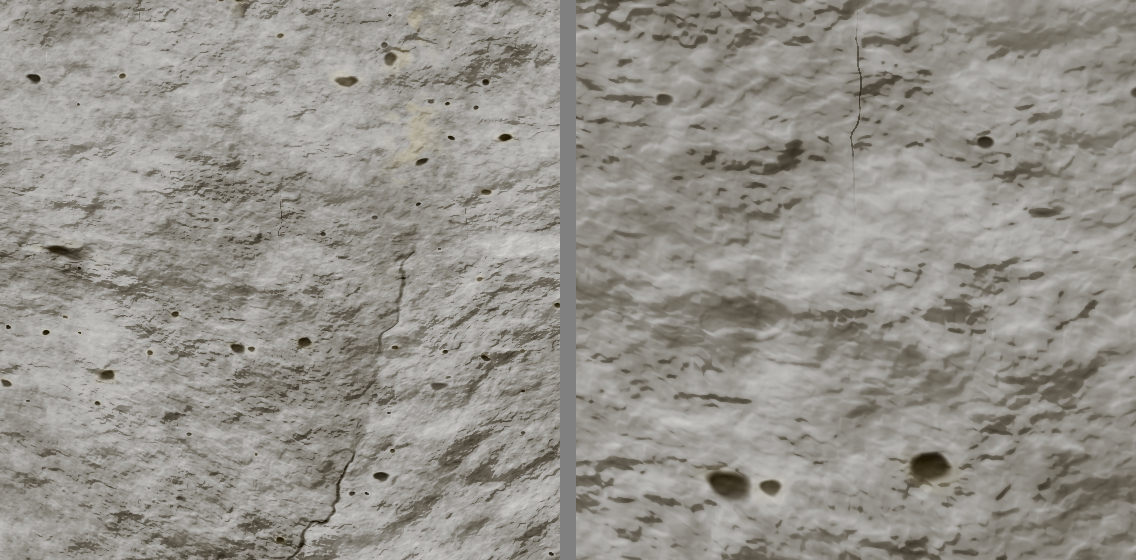
Left: the whole. Right: its middle third, enlarged.
Write a WebGL 2 fragment shader that draws this texture.

```glsl
#version 300 es
precision highp float;
// Weathered grey limestone: lit crumbly relief, ragged pits, short creases and a curved fault.
uniform vec2 u_resolution;
out vec4 fragColor;

vec2 hash2(vec2 p) {
  vec3 q = fract(p.xyx * vec3(0.1031, 0.1030, 0.0973));
  q += dot(q, q.yzx + 33.33);
  return fract((q.xx + q.yz) * q.zy);
}

// Cellular noise: x = blended random cell value, y = gap to the cell border
vec2 cells(vec2 p) {
  vec2 base = floor(p), f = p - base;
  float total = 0.0, weight = 0.0, near = 9.0, second = 9.0;
  for (int j = -1; j <= 1; j++)
    for (int i = -1; i <= 1; i++) {
      vec2 g = vec2(i, j), r = hash2(base + g);
      vec2 o = g + r - f;
      float d = dot(o, o), w = exp(-6.0 * d);
      total += w * fract(17.0 * (r.x + r.y));
      weight += w;
      second = min(second, max(near, d));
      near = min(near, d);
    }
  return vec2(total / weight, sqrt(second) - sqrt(near));
}

// Rock surface: lumps with chipped borders, every octave about equally steep
float height(vec2 p) {
  float h = 0.0, freq = 6.0;
  for (int i = 0; i < 6; i++) {
    vec2 lump = cells(p * freq + freq);
    h += (lump.x + 0.1 * min(lump.y, 0.4)) / freq;
    freq *= 2.0;
  }
  return h;
}

// Scattered hollows in three sizes: x = depth, y = pale rim, z = height within the hollow
vec3 pits(vec2 p, vec2 warp) {
  vec3 result = vec3(0.0);
  float freq = 3.0;
  for (int layer = 0; layer < 3; layer++) {
    vec2 s = (p + warp) * freq + 19.0 * float(layer), base = floor(s);
    for (int j = -1; j <= 1; j++)
      for (int i = -1; i <= 1; i++) {
        vec2 c = base + vec2(i, j), r = hash2(c + 5.0);
        float size = mix(0.07, 0.17, r.x);
        float present = step(0.8 + 0.05 * float(layer), hash2(c + 43.0).x);
        vec2 o = (s - c - r) * vec2(1.0, 1.5) / size;
        float d = length(o), depth = present * smoothstep(1.1, 0.6, d);
        if (depth > result.x) result.z = o.y;
        result.xy = max(result.xy, vec2(depth, present * smoothstep(1.9, 1.1, d)));
      }
    freq *= 2.7;
    warp *= 0.5;
  }
  return result;
}

void main() {
  vec2 p = gl_FragCoord.xy / min(u_resolution.x, u_resolution.y);

  // Bedding dips towards the fault in the lower part
  float dip = 0.32 * sqrt((p.x - 0.6) * (p.x - 0.6) + 0.01) * smoothstep(0.9, 0.2, p.y);
  vec2 q = vec2(p.x, 1.3 * (p.y - dip));
  vec2 ragged = vec2(cells(q * 15.0).x, cells(q * 15.0 + 40.0).x) - 0.5;
  vec2 fine = vec2(cells(q * 48.0).x, cells(q * 48.0 + 70.0).x) - 0.5;
  vec2 warp = 0.04 * ragged + 0.016 * fine;
  float broad = cells(p * 3.2 + 8.0).x;
  float patches = cells(q * 7.0 + 3.0).x;

  // Relief lit from above, rougher in places and towards the bottom
  float rough = mix(0.72, 1.15, smoothstep(0.3, 0.65, broad + 0.3 * (0.5 - p.y)));
  vec2 s = q + 0.2 * warp;
  float slope = rough * (height(s) - height(s + vec2(-0.001, 0.0025))) / 0.0025;
  float tone = 0.622 + 0.036 * slope;
  tone += 0.13 * (patches - 0.5) + 0.08 * (0.5 - broad) + 0.06 * ragged.y;

  // Mineral grain, then short dark creases under overhanging lumps
  tone += 0.07 * fine.x + 0.07 * (cells(p * 95.0).x - 0.5) + 0.05 * (cells(p * 190.0).x - 0.5);
  float crumbly = smoothstep(0.42, 0.66, cells(q * vec2(10.0, 16.0) + 25.0).x);
  tone -= mix(0.05, 0.15, crumbly) * smoothstep(0.7, 1.7, -slope);

  // Fault: shaded left wall, smoother pale right side, broken crack
  float side = p.x - 0.75 + 0.23 * pow(max(1.0 - p.y, 0.0), 3.0) + 0.9 * warp.x;
  float lower = smoothstep(0.68, 0.4, p.y);
  float leftWall = smoothstep(-0.14, -0.01, side) * smoothstep(0.004, -0.004, side);
  tone -= 0.08 * lower * leftWall;
  tone += 0.02 * lower * smoothstep(0.0, 0.01, side) * smoothstep(0.2, 0.03, side);
  float broken = smoothstep(0.35, 0.5, cells(vec2(2.0, p.y * 12.0)).x);
  tone -= 0.33 * lower * broken * smoothstep(0.006, 0.001, abs(side));

  // Hollows: pale worn rim, shadow under the upper lip, brown floor
  vec3 pit = pits(p, warp);
  tone += 0.035 * (pit.y - pit.x);
  float pitFloor = 0.25 - 0.1 * pit.z + 0.2 * ragged.y + 0.25 * fine.y + 0.025 * slope;
  tone = mix(tone, clamp(pitFloor, 0.12, 0.4), pit.x);
  tone = clamp(min(tone, mix(0.69, tone, 0.6)), 0.1, 0.82);

  // Shadows turn olive brown, lit faces stay nearly neutral grey
  float warmth = mix(0.07, 0.021, smoothstep(0.4, 0.7, tone));
  vec3 colour = tone - warmth * vec3(0.0, 0.33, 1.0);

  // Ochre stains along the upper fault and around hollows
  float stain = smoothstep(0.08, 0.0, abs(side)) * smoothstep(0.45, 0.65, p.y);
  stain = max(stain, 0.5 * pit.y) * smoothstep(0.4, 0.75, patches + 0.7 * ragged.x + 0.5 * fine.x);
  colour += stain * vec3(0.01, -0.005, -0.06);
  fragColor = vec4(colour, 1.0);
}
```
